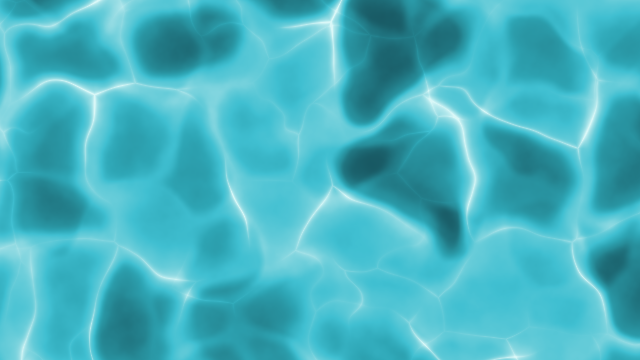
Give the GLSL for this texture, as a Shadertoy shader.

```glsl
// Sunlit pool water: soft dark teal cells between pale, curving caustic filaments.

const float CELL_SCALE = 3.05;     // large cells per canvas height
const float FINE_SCALE = 4.3;      // overlapping faint cells per canvas height
const float WARP = 0.28;           // bending of the cell walls
const float ROUNDNESS = 14.0;      // lower values round the cells more
const float BASE_LIGHT = 0.755;
const float CELL_DEPTH = 0.66;     // darkness of the deepest cell
const float FINE_DEPTH = 0.26;
const float FILAMENT_WIDTH = 0.020;
const float FILAMENT_LIGHT = 0.25;
const float GLOW_LIGHT = 0.09;

const vec3 ABYSS = vec3(0.09, 0.33, 0.37);
const vec3 DEEP  = vec3(0.15, 0.55, 0.60);
const vec3 TEAL  = vec3(0.18, 0.65, 0.71);
const vec3 WATER = vec3(0.25, 0.75, 0.82);
const vec3 PALE  = vec3(0.40, 0.80, 0.85);
const vec3 MIST  = vec3(0.58, 0.86, 0.89);
const vec3 GLINT = vec3(0.85, 0.97, 0.97);

vec2 hash2(vec2 p) {
    vec3 q = fract(p.xyx * vec3(0.1031, 0.1030, 0.0973));
    q += dot(q, q.yzx + 33.33);
    return fract((q.xx + q.yz) * q.zy);
}

float noise(vec2 p) {
    vec2 i = floor(p), f = fract(p);
    f = f * f * f * (f * (f * 6.0 - 15.0) + 10.0);
    vec2 e = vec2(0.0, 1.0);
    return mix(mix(hash2(i).x, hash2(i + e.yx).x, f.x),
               mix(hash2(i + e.xy).x, hash2(i + e.yy).x, f.x), f.y);
}

float fbm(vec2 p) {
    float sum = 0.0, gain = 0.5;
    for (int i = 0; i < 4; i++) {
        sum += gain * noise(p);
        p = mat2(1.6, 1.2, -1.2, 1.6) * p + 7.3;
        gain *= 0.5;
    }
    return sum / 0.9375;
}

vec2 bend(vec2 p) {
    vec2 wide = vec2(noise(p * 1.3 + 3.1), noise(p * 1.3 + 41.7)) - 0.5;
    vec2 tight = vec2(noise(p * 3.1 + 17.0), noise(p * 3.1 + 63.0)) - 0.5;
    return p + WARP * (2.0 * wide + 0.5 * tight);
}

vec2 seed(vec2 cell) { return cell + 0.16 + 0.68 * hash2(cell); }

// Returns wall distance, rounded wall distance and a random value of the cell.
vec3 cells(vec2 p) {
    vec2 home = floor(p), nearest = home;
    float best = 1e3;
    for (int y = -1; y <= 1; y++)
    for (int x = -1; x <= 1; x++) {
        vec2 cell = home + vec2(x, y);
        vec2 r = seed(cell) - p;
        if (dot(r, r) < best) { best = dot(r, r); nearest = cell; }
    }
    vec2 own = seed(nearest) - p;
    float wall = 1e3, crowd = 0.0;
    for (int y = -2; y <= 2; y++)
    for (int x = -2; x <= 2; x++) {
        if (x == 0 && y == 0) continue;
        vec2 r = seed(nearest + vec2(x, y)) - p;
        float d = dot(0.5 * (own + r), normalize(r - own));
        wall = min(wall, d);
        crowd += exp(-ROUNDNESS * d);
    }
    float rounded = max(-log(crowd) / ROUNDNESS, 0.0);
    return vec3(max(wall, 0.0), rounded, hash2(nearest + 91.0).y);
}

// Steep flank near the wall, then a slow slope down to the core.
float hollow(float d, float flank) {
    return 0.6 * smoothstep(0.0, flank, d) + 0.4 * smoothstep(0.0, 0.40, d);
}

vec3 waterColor(float t) {
    vec3 c = mix(ABYSS, DEEP, clamp(t / 0.25, 0.0, 1.0));
    c = mix(c, TEAL,  clamp((t - 0.25) / 0.17, 0.0, 1.0));
    c = mix(c, WATER, clamp((t - 0.42) / 0.16, 0.0, 1.0));
    c = mix(c, PALE,  clamp((t - 0.58) / 0.17, 0.0, 1.0));
    c = mix(c, MIST,  clamp((t - 0.75) / 0.13, 0.0, 1.0));
    return mix(c, GLINT, clamp((t - 0.88) / 0.20, 0.0, 1.0));
}

void mainImage(out vec4 fragColor, in vec2 fragCoord) {
    vec2 uv = fragCoord / iResolution.y;

    // Two overlapping sheets of warped cells
    vec3 large = cells(bend(uv * CELL_SCALE + 5.0));
    vec3 fine = cells(bend(uv * FINE_SCALE + 27.0));

    // Dark hollows, each with its own depth and steepness
    float light = BASE_LIGHT + 0.34 * (fbm(uv * 3.0 + 11.0) - 0.5);
    light -= mix(0.08, CELL_DEPTH, large.z) * hollow(large.y, mix(0.25, 0.13, large.z));
    light -= FINE_DEPTH * fine.z * hollow(fine.y, 0.16);

    // Broken filaments and their glow
    float lit = smoothstep(0.30, 0.85, noise(uv * 4.5 + 70.0));
    float faint = smoothstep(0.40, 0.90, noise(uv * 5.0 + 130.0));
    light += FILAMENT_LIGHT * lit * exp(-large.x / FILAMENT_WIDTH);
    light += 0.45 * FILAMENT_LIGHT * faint * exp(-fine.x / FILAMENT_WIDTH);
    light += GLOW_LIGHT * lit * exp(-large.x / 0.10);

    // Fine murky mottling
    light += 0.09 * (fbm(uv * 15.0) - 0.5);

    // Keep the deepest cores from flattening out
    light = 0.5 * (light + sqrt(light * light + 0.004));

    fragColor = vec4(waterColor(light), 1.0);
}
```
